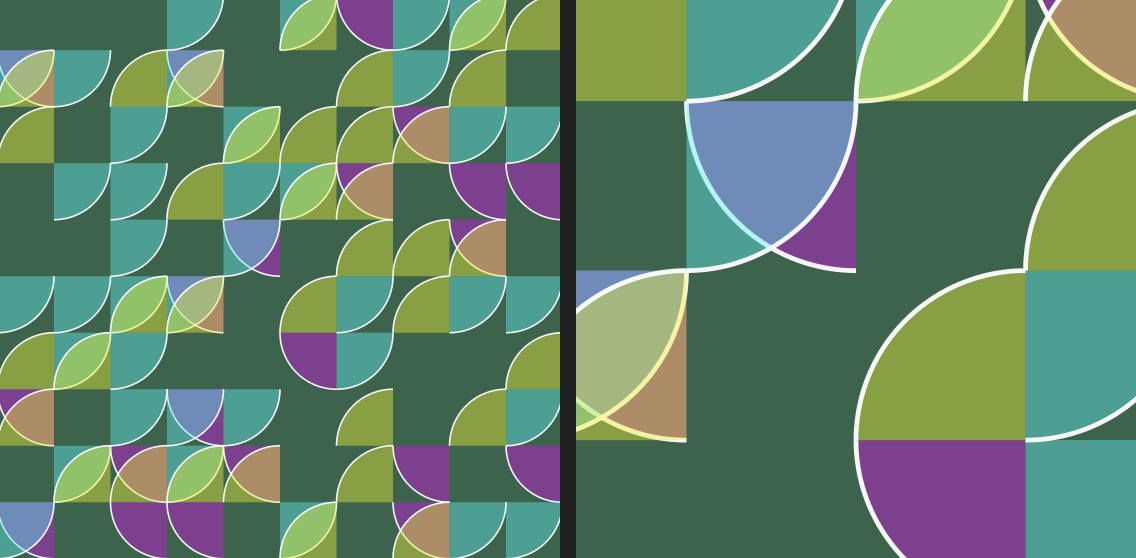
Left: the whole. Right: its middle third, enlarged.
Give the GLSL for this pattern, as a Shadertoy shader.

```glsl
// Ten by ten tiles, each holding up to three translucent quarter discs
// with pale rims: magenta below, cyan over it, yellow on top. Cubing modulo
// a prime shuffles the tiles, which gives every kind of disc a fixed share.

#define CELL 0.1009                      // tile side, in canvas widths
#define ORIGIN vec2(0.5, -0.0013)        // a tile corner, in canvas widths
#define RIM_WIDTH 0.028                  // in tile sides
#define RIM_OPACITY 0.95
#define DISC_OPACITY 0.43
#define GROUND vec3(0.243, 0.388, 0.300)
#define MAGENTA vec3(0.81, 0.07, 0.90)
#define CYAN vec3(0.37, 0.94, 0.935)
#define YELLOW vec3(0.93, 0.94, 0.21)
#define SHARES ivec3(21, 38, 36)         // discs of each kind per 100 tiles
#define SHIFTS ivec3(30, 1, 68)          // shuffle offset of each kind

// Rank of a tile, 0 to 100, in an order scattered by a cubic permutation
int shuffledRank(ivec2 tile, int shift) {
    int m = tile.x + 5 + 10 * tile.y + shift;
    m = (m % 101 + 101) % 101;
    return (37 * (m * m % 101) * m) % 101;
}

// Antialiased coverage of the region where d is positive
float coverage(float d, float px) {
    return clamp(d / px + 0.5, 0.0, 1.0);
}

// Fill (x) and rim (y) of a unit quarter disc about the origin
vec2 quarterDisc(vec2 q, float px) {
    float wedge = coverage(min(q.x, q.y), px);
    float edge = 1.0 - length(q);
    return wedge * vec2(coverage(edge, px),
                        coverage(0.5 * RIM_WIDTH - abs(edge), px));
}

// Union of all discs of one kind; neighbours are included for rim overhang
vec2 discLayer(vec2 p, vec2 corner, int share, int shift, float px) {
    vec2 shape = vec2(0.0);
    vec2 inward = 1.0 - 2.0 * corner;
    for (int y = -1; y <= 1; y++) {
        for (int x = -1; x <= 1; x++) {
            vec2 tile = floor(p) + vec2(x, y);
            int rank = shuffledRank(ivec2(tile), shift);
            if (rank > 0 && rank <= share) {
                shape = max(shape, quarterDisc((p - tile - corner) * inward, px));
            }
        }
    }
    return shape;
}

// Lay a tinted disc, then its pale rim, over the colour below
vec3 paint(vec3 below, vec3 tint, vec2 shape) {
    vec3 filled = mix(below, tint, DISC_OPACITY * shape.x);
    return mix(filled, vec3(1.0), RIM_OPACITY * shape.y);
}

void mainImage(out vec4 fragColor, in vec2 fragCoord) {
    vec2 p = (fragCoord / iResolution.x - ORIGIN) / CELL;
    float px = 1.0 / (CELL * iResolution.x);

    // Discs are centred on the top right, top left and bottom right corners
    vec3 color = GROUND;
    color = paint(color, MAGENTA, discLayer(p, vec2(1, 1), SHARES.x, SHIFTS.x, px));
    color = paint(color, CYAN, discLayer(p, vec2(0, 1), SHARES.y, SHIFTS.y, px));
    color = paint(color, YELLOW, discLayer(p, vec2(1, 0), SHARES.z, SHIFTS.z, px));
    fragColor = vec4(color, 1.0);
}
```
